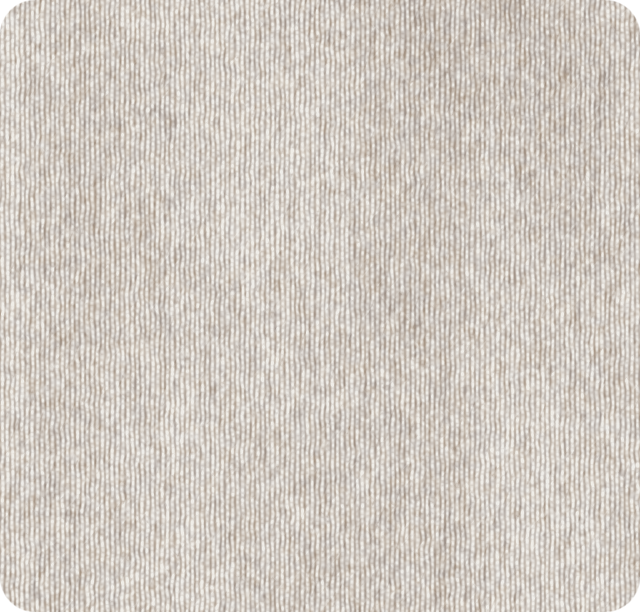
Give the GLSL for this texture, as a WebGL 1 fragment shader.

```glsl
precision highp float;
// Pale linen cloth: fine upright columns of staggered stitches with slubs and stray fibres, on a rounded swatch.

uniform vec2 u_resolution;

float hash(vec2 p) {
  vec3 q = fract(vec3(p.xyx) * 0.1031);
  q += dot(q, q.yzx + 33.33);
  return fract((q.x + q.y) * q.z);
}

float noise(vec2 p) {
  vec2 i = floor(p);
  vec2 f = fract(p);
  f = f * f * (3.0 - 2.0 * f);
  return mix(mix(hash(i), hash(i + vec2(1.0, 0.0)), f.x),
             mix(hash(i + vec2(0.0, 1.0)), hash(i + 1.0), f.x), f.y);
}

// Short strands lying at an angle, present only in scattered places
float fibres(vec2 p, float angle, float seed) {
  float c = cos(angle);
  float s = sin(angle);
  vec2 q = vec2(c * p.x + s * p.y, c * p.y - s * p.x);
  return smoothstep(0.7, 0.95, noise(q * vec2(65.0, 220.0) + seed));
}

float roundedBox(vec2 p, vec2 halfSize, float radius) {
  vec2 d = abs(p) - halfSize + radius;
  return length(max(d, 0.0)) + min(max(d.x, d.y), 0.0) - radius;
}

void main() {
  vec2 uv = gl_FragCoord.xy / u_resolution;
  vec2 p = gl_FragCoord.xy / u_resolution.x;

  // Nearly straight yarn columns
  vec2 weave = uv * vec2(128.0, 112.0);
  weave.x += 0.36 * (noise(uv * vec2(64.0, 50.0)) - 0.5);
  weave.y += 0.50 * (noise(uv * vec2(60.0, 50.0) + 31.0) - 0.5);

  // Alternate columns are shifted by half a stitch
  float column = floor(weave.x);
  float row = weave.y + 0.5 * mod(column, 2.0);
  float gap = 0.5 + 0.5 * cos(6.2832 * weave.x);
  float across = 1.0 - gap * mix(gap, 1.0, 0.5);
  float along = 0.5 - 0.5 * cos(6.2832 * row);
  float stitchTone = hash(vec2(column, floor(row)) + 7.0) - 0.5;

  // Light yarn crowns between narrow dark gaps
  float light = 0.54 + 0.66 * (across - 0.5);
  light += 0.24 * across * (along - 0.5);
  light += 0.20 * across * stitchTone;

  // Gaps deepen here and there into dark upright flecks
  light -= 0.36 * gap * (noise(weave * vec2(1.0, 0.8) + 0.5) - 0.5);

  // Uneven spinning: fine grain, upright slubs and stray fibres
  light += 0.44 * (noise(uv * vec2(240.0, 150.0) + 11.0) - 0.5);
  light += 0.16 * (noise(uv * vec2(128.0, 24.0) + 53.0) - 0.5);
  light += 0.14 * fibres(p, 0.9, 17.0) + 0.10 * fibres(p, 2.3, 71.0);
  light -= 0.18 * fibres(p, 1.2, 97.0);

  // Broad soft bands and a darker patch at the upper right
  light += 0.16 * (noise(uv * vec2(10.0, 1.6) + 5.0) - 0.5);
  light += 0.09 * (noise(uv * vec2(5.0, 4.0) + 23.0) - 0.5);
  vec2 patchOffset = (uv - vec2(0.76, 0.84)) * vec2(4.0, 2.5);
  light -= 0.12 * exp(-dot(patchOffset, patchOffset));
  light = clamp(light, -0.12, 1.04);

  // Warm brown gaps rising to off-white yarn, with cooler and warmer spots
  vec3 cloth = mix(vec3(0.665, 0.612, 0.567), vec3(0.93, 0.92, 0.90), light);
  float warmth = noise(uv * vec2(95.0, 80.0) + 41.0) - 0.5;
  cloth += vec3(0.02, 0.0, -0.03) * warmth * (1.3 - light);

  // White surround outside the rounded corners
  vec2 halfSize = 0.5 * u_resolution / u_resolution.x;
  float edge = roundedBox(p - halfSize, halfSize, 0.055);
  float pixel = 1.0 / u_resolution.x;
  float outside = smoothstep(-pixel, pixel, edge);
  vec2 inset = halfSize - abs(p - halfSize);
  outside *= step(max(inset.x, inset.y), 0.055);
  gl_FragColor = vec4(mix(cloth, vec3(1.0), outside), 1.0);
}
```
